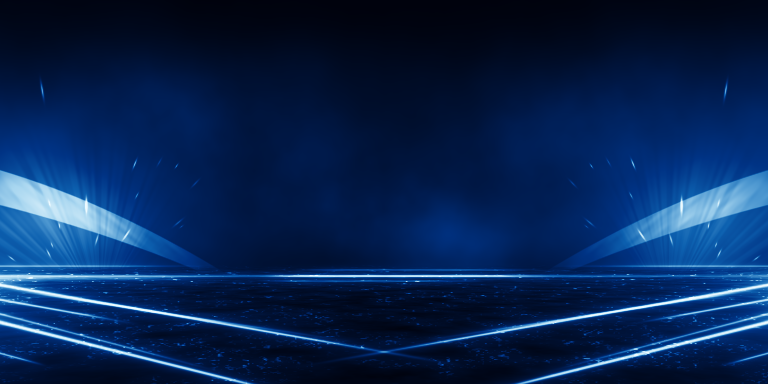
Write a Shadertoy shader that draws this background.

```glsl
// Dark blue stage with smoke, curved side bands, sparks and crossing floor beams.

const float HORIZON = 0.298;

float hash(vec2 p) {
    return fract(sin(dot(p, vec2(127.1, 311.7))) * 43758.5453);
}

float noise(vec2 p) {
    vec2 i = floor(p), f = fract(p);
    f = f * f * (3.0 - 2.0 * f);
    return mix(mix(hash(i), hash(i + vec2(1, 0)), f.x),
               mix(hash(i + vec2(0, 1)), hash(i + vec2(1, 1)), f.x), f.y);
}

float fbm(vec2 p) {
    float sum = 0.0, amp = 0.5;
    for (int i = 0; i < 5; i++) {
        sum += amp * noise(p);
        p = mat2(1.6, 1.2, -1.2, 1.6) * p + 7.3;
        amp *= 0.5;
    }
    return sum;
}

float ramp(float a, float b, float x) { return clamp((x - a) / (b - a), 0.0, 1.0); }

// Soft elliptical glow
float blob(vec2 p, vec2 center, vec2 radius) {
    vec2 d = (p - center) / radius;
    return exp(-dot(d, d));
}

// Glowing line from a to b with tapered ends
float beam(vec2 p, vec2 a, vec2 b, float width) {
    vec2 dir = normalize(b - a), d = p - a;
    float t = dot(d, dir) / length(b - a);
    float dist = abs(dir.x * d.y - dir.y * d.x) / width;
    float taper = smoothstep(0.0, 0.2, t) * smoothstep(1.0, 0.65, t);
    return taper * (exp(-dist * dist) + 0.4 * exp(-dist * 0.3));
}

// Thin sliver of light, pointed at both ends
float spark(vec2 p, vec2 center, vec2 dir, float size) {
    vec2 d = p - center;
    float along = dot(d, dir) / size;
    float across = (dir.x * d.y - dir.y * d.x) / (0.0013 + 0.05 * size);
    return exp(-along * along * 2.0 - across * across);
}

// Maps light strength to the blue palette
vec3 tone(float light) {
    vec3 c = mix(vec3(0.0, 0.0, 0.03), vec3(0.0, 0.04, 0.13), ramp(0.03, 0.13, light));
    c = mix(c, vec3(0.0, 0.10, 0.29), ramp(0.13, 0.29, light));
    c = mix(c, vec3(0.0, 0.20, 0.52), ramp(0.29, 0.52, light));
    c = mix(c, vec3(0.05, 0.38, 0.69), ramp(0.52, 0.69, light));
    c = mix(c, vec3(0.31, 0.60, 0.82), ramp(0.69, 0.85, light));
    c = mix(c, vec3(0.66, 0.84, 0.94), ramp(0.85, 1.05, light));
    return mix(c, vec3(0.93, 0.98, 1.0), ramp(1.05, 1.4, light));
}

// Smoky backdrop; q is mirrored so that q.x = 0 at both sides
float skyLight(vec2 p, vec2 q) {
    float smoke = fbm(p * 3.5 + 2.0);
    float light = 0.045 + 0.17 * smoothstep(1.0, 0.6, p.y);
    light += 0.11 * (1.0 - q.x) * smoothstep(1.15, 0.7, p.y);
    light *= 0.65 + 0.7 * smoke;
    light *= mix(1.0, smoothstep(0.2, 0.42, p.y), 0.5 * smoothstep(0.3, 0.6, q.x));
    float clouds = 0.20 * blob(p, vec2(1.16, 0.39), vec2(0.22, 0.14));
    clouds += 0.12 * blob(p, vec2(0.86, 0.50), vec2(0.2, 0.14));
    clouds += 0.11 * blob(p, vec2(0.48, 0.72), vec2(0.25, 0.16));
    clouds += 0.09 * blob(p, vec2(1.52, 0.68), vec2(0.22, 0.16));
    light += clouds * (0.3 + 1.3 * smoke);
    return light + 0.29 * blob(q, vec2(0.1, 0.41), vec2(0.38, 0.25));
}

// Curved translucent band with rays fanning out behind it
float bandLight(vec2 q, float strength, float px) {
    vec2 d = q - vec2(0.26, 0.2);
    float rays = noise(vec2(atan(d.x, d.y) * 38.0, length(d) * 2.5));
    float light = 0.32 * (0.25 + 0.75 * rays) * blob(q, vec2(0.17, 0.43), vec2(0.17, 0.13));
    float top = 0.557 - 0.30 * q.x - 0.27 * q.x * q.x;
    float bottom = 0.466 - 0.25 * q.x - 0.16 * q.x * q.x;
    float band = smoothstep(-px, px, top - q.y) * smoothstep(-px, px, q.y - bottom);
    float streaks = 0.8 + 0.4 * noise(vec2(q.x * 60.0 + q.y * 75.0, q.x * 14.0 - q.y * 12.0));
    float fade = 0.24 * smoothstep(0.72, 0.35, q.x) + 0.13 * blob(q, vec2(0.14, 0.45), vec2(0.18));
    return strength * (light + band * fade * streaks);
}

// Wet ground with fine specks in perspective
float floorLight(vec2 p, vec2 q) {
    float depth = 1.0 / (HORIZON + 0.06 - p.y);
    vec2 ground = vec2((p.x - 1.0) * depth * 2.0, depth * 3.0);
    float patches = fbm(ground);
    float grain = noise(p * vec2(170.0, 330.0)) * noise(p * vec2(90.0, 210.0) + 5.0);
    float light = 0.01 + 0.2 * patches + 0.42 * exp(-q.x * 3.2) * smoothstep(-0.1, 0.26, p.y);
    light += 0.5 * smoothstep(0.42, 0.7, patches) * smoothstep(0.25, 0.9, grain);
    return light + 0.14 * exp(-abs(p.y - 0.28) * 35.0);
}

void mainImage(out vec4 fragColor, in vec2 fragCoord) {
    float px = 1.0 / iResolution.y;
    vec2 p = fragCoord / iResolution.xy * vec2(2.0, 1.0);
    vec2 q = vec2(min(p.x, 2.0 - p.x), p.y);
    float sky = skyLight(p, q) + bandLight(q, p.x < 1.0 ? 1.0 : 0.72, px);
    float light = mix(floorLight(p, q), sky, smoothstep(HORIZON - 0.015, HORIZON + 0.015, p.y));

    // Horizon streaks
    light += 0.3 * beam(p, vec2(-0.4, 0.281), vec2(2.4, 0.281), 0.003);
    light += 0.4 * beam(p, vec2(0.65, 0.281), vec2(1.5, 0.281), 0.003);
    light += 0.3 * beam(p, vec2(0.75, 0.297), vec2(1.45, 0.297), 0.002);
    light += 0.3 * beam(p, vec2(0.65, 0.268), vec2(1.3, 0.268), 0.002);
    light += 0.25 * beam(q, vec2(-0.4, 0.307), vec2(0.6, 0.307), 0.002);
    light += 0.22 * beam(p, vec2(-0.3, 0.276), vec2(0.65, 0.276), 0.007);

    // Floor beams, once for each side
    for (int side = 0; side < 2; side++) {
        vec2 s = side == 0 ? p : vec2(2.0 - p.x, p.y);
        light += 0.65 * beam(s, vec2(-0.3, 0.31), vec2(1.25, 0.04), 0.0035);
        light += 0.3 * beam(s, vec2(0.0, 0.25), vec2(0.95, 0.105), 0.003);
        light += 0.5 * beam(s, vec2(-0.2, 0.255), vec2(0.38, 0.152), 0.003);
        light += 0.75 * beam(s, vec2(-0.3, 0.235), vec2(0.95, -0.075), 0.0045);
        light += 0.35 * beam(s, vec2(-0.2, 0.235), vec2(0.6, 0.025), 0.003);
        light += 0.45 * beam(s, vec2(-0.1, 0.107), vec2(0.13, 0.045), 0.003);
    }

    // Large sparks, then scattered small ones
    light += 0.9 * spark(q, vec2(0.225, 0.465), vec2(0.0, 1.0), 0.024);
    light += 0.6 * spark(q, vec2(0.11, 0.765), vec2(-0.16, 0.987), 0.03);
    for (int i = 0; i < 14; i++) {
        float id = float(i);
        vec2 center = vec2(0.55 * hash(vec2(id, 1.0)), 0.32 + 0.27 * hash(vec2(id, 2.0)));
        vec2 dir = normalize(center - vec2(0.2, 0.2));
        light += (0.2 + 0.4 * hash(vec2(id, 4.0))) * spark(q, center, dir, 0.008 + 0.014 * hash(vec2(id, 3.0)));
    }
    fragColor = vec4(tone(light), 1.0);
}
```
